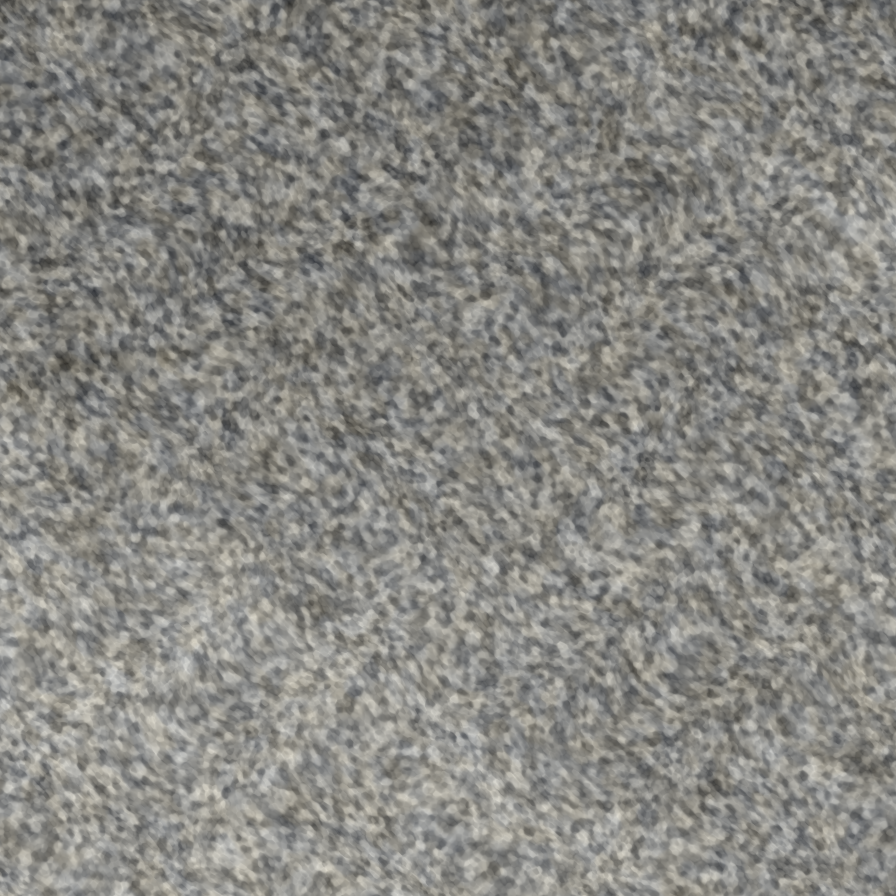
A Shadertoy shader for this texture:

```glsl
// Fine-grained grey granite with soft uneven light and a faint crease.

const float COARSE_GRAINS = 122.0;   // cells across the canvas
const float FINE_GRAINS   = 205.0;
const float MOTTLE_CELLS  = 17.0;
const float TINT_CELLS    = 64.0;
const float GRAIN_STRETCH = 1.35;    // elongation along the falling diagonal
const float GRAIN_FALLOFF = 4.0;     // higher gives harder grain borders
const float GRAIN_CONTRAST  = 0.152;
const float MOTTLE_CONTRAST = 0.018;
const float TINT_STRENGTH   = 0.011;
const float TONE_LOW  = 0.547;       // grey level at the bottom
const float TONE_HIGH = 0.478;       // grey level at the top
const vec3 STONE_HUE  = vec3(1.005, 1.0, 0.967);
const vec3 WARM_SHIFT = vec3(1.0, 0.25, -1.3);
const vec3 CREASE_HUE = vec3(-0.030, -0.036, -0.050);

vec3 hash3(vec2 cell) {
    vec3 p = fract(cell.xyx * vec3(0.1031, 0.1030, 0.0973));
    p += dot(p, p.yxz + 33.33);
    return fract((p.xxy + p.yzz) * p.zyx);
}

// Soft cellular noise: blended random cell values with constant variance.
float softCells(vec2 p, float seed) {
    vec2 cell = floor(p), local = fract(p);
    float total = 0.0, energy = 0.0;
    for (int y = -1; y <= 1; y++) {
        for (int x = -1; x <= 1; x++) {
            vec2 offset = vec2(x, y);
            vec3 rnd = hash3(cell + offset + seed);
            vec2 d = offset + 0.1 + 0.8 * rnd.xy - local;
            float weight = exp(-GRAIN_FALLOFF * dot(d, d));
            total += weight * (2.0 * rnd.z - 1.0);
            energy += weight * weight;
        }
    }
    return total / sqrt(energy);
}

// Turn to the falling diagonal and squeeze along it.
vec2 grainSpace(vec2 p) {
    vec2 turned = vec2(p.x - p.y, p.x + p.y) * 0.70711;
    return turned * vec2(inversesqrt(GRAIN_STRETCH), sqrt(GRAIN_STRETCH));
}

float bell(float x, float width) {
    return exp(-x * x / (width * width));
}

// Broad light: dark top, pale lower left, pale streak at the upper right.
float lighting(vec2 uv) {
    float tone = mix(TONE_LOW, TONE_HIGH, smoothstep(0.2, 0.9, uv.y));
    float edge = uv.y - 0.56 + 0.65 * uv.x;
    tone += 0.042 * smoothstep(0.07, -0.10, edge);
    float streak = uv.y - 1.36 + 0.62 * uv.x;
    tone += 0.055 * bell(streak, 0.10) * smoothstep(0.5, 0.85, uv.x);
    tone += 0.06 * bell(length(uv - vec2(1.0, 0.75)), 0.07);
    tone -= 0.025 * smoothstep(0.12, 0.3, streak);
    return tone;
}

void mainImage(out vec4 fragColor, in vec2 fragCoord) {
    vec2 uv = fragCoord / iResolution.y;

    // Grains in two sizes, gently warped so rows do not line up
    vec2 warp = 0.004 * sin(uv.yx * vec2(31.0, 27.0) + 3.0 * sin(uv * 13.0));
    vec2 p = grainSpace(uv + warp) + 2.0;
    float grain = 0.84 * softCells(p * COARSE_GRAINS, 11.0)
                + 0.48 * softCells(p * FINE_GRAINS, 57.0);
    float mottle = softCells(uv * MOTTLE_CELLS, 83.0);

    // Grey tone
    float tone = lighting(uv) + GRAIN_CONTRAST * grain + MOTTLE_CONTRAST * mottle;
    vec3 color = tone * STONE_HUE;

    // Small warm and cool tints
    float tint = softCells(p * TINT_CELLS, 131.0) + 0.3 * grain;
    color += TINT_STRENGTH * tint * WARM_SHIFT;

    // Faint brown crease on the left
    float crease = uv.y - 0.56 - 0.25 * uv.x - 0.006 * sin(uv.x * 24.0);
    color += CREASE_HUE * bell(crease, 0.016) * smoothstep(0.48, 0.25, uv.x);

    fragColor = vec4(clamp(color, 0.0, 1.0), 1.0);
}
```
